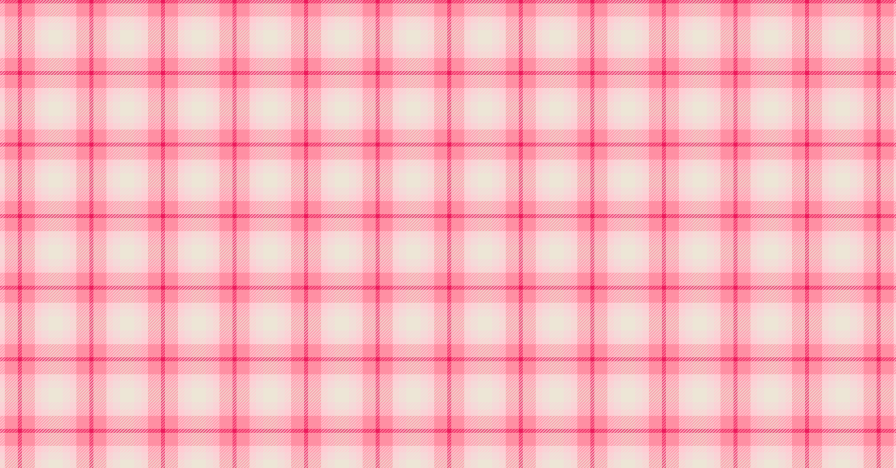
Reproduce this pattern procedurally as a WebGL 1 fragment shader.

```glsl
precision highp float;

uniform vec2 u_resolution;

const float SETTS_ACROSS = 12.52;
const vec2 SETT_PHASE = vec2(0.277, 0.02);
const float TWILL_RIBS = 24.0;

const vec3 CRIMSON = vec3(0.93, 0.10, 0.36);
const vec3 ROSE = vec3(1.00, 0.56, 0.64);
const vec3 BLUSH = vec3(1.00, 0.80, 0.83);
const vec3 SHELL = vec3(0.96, 0.85, 0.85);
const vec3 CREAM = vec3(0.93, 0.90, 0.84);

// Antialiased step: 0 below the edge, 1 above it
float softStep(float edge, float x, float pixel) {
  return clamp((x - edge) / pixel + 0.5, 0.0, 1.0);
}

// Mirrored thread sequence, with the thin line at whole numbers
vec3 threadColor(float t, float pixel) {
  float d = abs(fract(t + 0.5) - 0.5);
  vec3 color = mix(CRIMSON, ROSE, softStep(0.028, d, pixel));
  color = mix(color, BLUSH, softStep(0.210, d, pixel));
  color = mix(color, SHELL, softStep(0.300, d, pixel));
  return mix(color, CREAM, softStep(0.400, d, pixel));
}

// Integral of a square wave with equal halves
float stripeArea(float x) {
  return 0.5 * floor(x) + min(fract(x), 0.5);
}

// Filtered diagonal ribs, fading to an even blend when too fine to resolve
float twill(vec2 p, float pixel) {
  float x = (p.x + p.y) * TWILL_RIBS;
  float width = 2.0 * pixel * TWILL_RIBS;
  float rib = (stripeArea(x + 0.5 * width) - stripeArea(x - 0.5 * width)) / width;
  return mix(rib, 0.5, smoothstep(0.6, 1.1, width));
}

void main() {
  // Square setts, measured from the upper left
  float pixel = SETTS_ACROSS / u_resolution.x;
  vec2 fromTop = vec2(gl_FragCoord.x, u_resolution.y - gl_FragCoord.y);
  vec2 cloth = fromTop * pixel - SETT_PHASE;

  // Warp and weft trade places along the ribs
  vec3 warp = threadColor(cloth.x, pixel);
  vec3 weft = threadColor(cloth.y, pixel);
  gl_FragColor = vec4(mix(warp, weft, twill(cloth, pixel)), 1.0);
}
```
